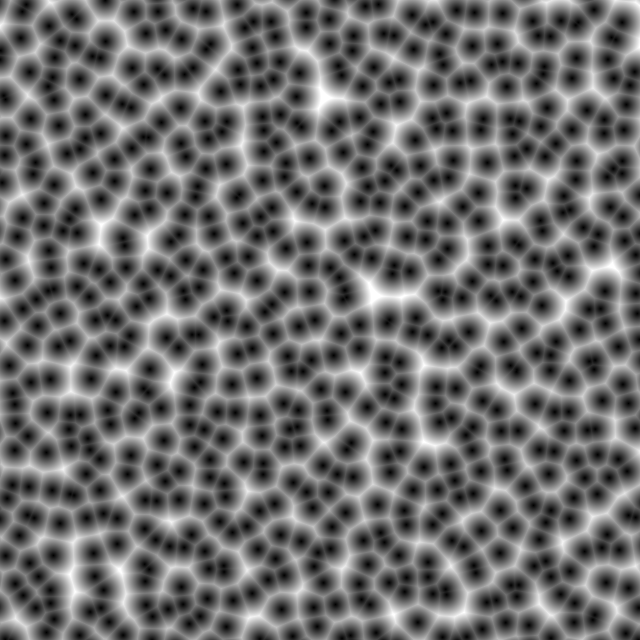
A WebGL 1 fragment shader for this texture:

```glsl
precision highp float;
// Cellular distance field: dark round cores that brighten to soft pale ridges between cells.

uniform vec2 u_resolution;

const float CELLS_ACROSS = 26.0;  // grid cells along the shorter canvas side
const float JITTER = 1.0;         // 0 = regular grid, 1 = seeds anywhere in their cell
const float BRIGHTNESS = 1.0;     // grey level per cell width of distance
const vec2 SEED_OFFSET = vec2(17.0, 43.0);

// Two independent pseudo-random values in 0..1 for a grid cell.
vec2 hash2(vec2 cell) {
  vec3 p = fract(cell.xyx * vec3(0.1031, 0.1030, 0.0973));
  p += dot(p, p.yzx + 33.33);
  return fract((p.xx + p.yz) * p.zy);
}

// Distance to the nearest seed, in cell widths.
float nearestSeedDistance(vec2 point) {
  vec2 cell = floor(point);
  vec2 local = point - cell;
  float nearestSquared = 8.0;
  for (int y = -1; y <= 1; y++) {
    for (int x = -1; x <= 1; x++) {
      vec2 neighbour = vec2(float(x), float(y));
      vec2 seed = mix(vec2(0.5), hash2(cell + neighbour + SEED_OFFSET), JITTER);
      vec2 toSeed = neighbour + seed - local;
      nearestSquared = min(nearestSquared, dot(toSeed, toSeed));
    }
  }
  return sqrt(nearestSquared);
}

void main() {
  vec2 uv = gl_FragCoord.xy / min(u_resolution.x, u_resolution.y);
  float grey = BRIGHTNESS * nearestSeedDistance(uv * CELLS_ACROSS);
  gl_FragColor = vec4(vec3(clamp(grey, 0.0, 1.0)), 1.0);
}
```
